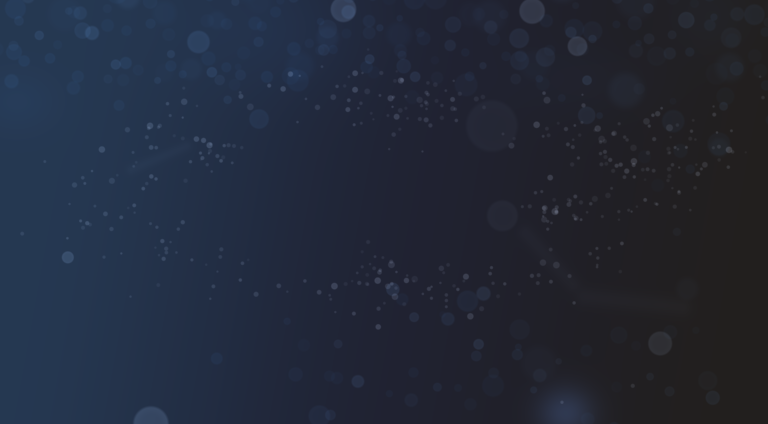
Write a Shadertoy shader that draws this background.

```glsl
const vec3 LEFT_BLUE   = vec3(0.146, 0.218, 0.318);
const vec3 MID_BLUE    = vec3(0.129, 0.164, 0.245);
const vec3 NAVY        = vec3(0.125, 0.135, 0.196);
const vec3 CHARCOAL    = vec3(0.125, 0.122, 0.148);
const vec3 WARM_BLACK  = vec3(0.133, 0.122, 0.118);
const vec3 BOKEH_BLUE  = vec3(0.020, 0.065, 0.115);
const vec3 BOKEH_PALE  = vec3(0.105, 0.125, 0.150);
const vec3 DUST_COLOR  = vec3(0.190, 0.205, 0.230);
const float TILT       = 0.10;   // lean of the background gradient
const float HAZE_GAIN  = 0.30;
const float DUST_GAIN  = 0.85;

vec3 hash3(vec2 cell) {
    vec3 q = fract(cell.xyx * vec3(0.1031, 0.1030, 0.0973));
    q += dot(q, q.yxz + 33.33);
    return fract((q.xxy + q.yzz) * q.zyx);
}

float bump(vec2 p, vec2 center, vec2 size) {
    vec2 d = (p - center) / size;
    return exp(-dot(d, d));
}

// Flat disc with a faint rim; softness is a share of the radius.
float disc(vec2 p, vec2 center, float radius, float softness) {
    float d = length(p - center);
    float edge = max(radius * softness, 1.0 / iResolution.y);
    float fill = 1.0 - smoothstep(radius - edge, radius + edge, d);
    return fill * (0.85 + 0.15 * smoothstep(0.5, 1.0, d / radius));
}

float streak(vec2 p, vec2 a, vec2 b, float width) {
    vec2 ab = b - a;
    float t = clamp(dot(p - a, ab) / dot(ab, ab), 0.0, 1.0);
    float d = length(p - a - ab * t) / width;
    return exp(-d * d);
}

vec3 backdrop(vec2 uv) {
    float t = uv.x + TILT * (0.5 - uv.y);
    vec3 c = mix(LEFT_BLUE, MID_BLUE, smoothstep(0.05, 0.42, t));
    c = mix(c, NAVY, smoothstep(0.30, 0.56, t));
    c = mix(c, CHARCOAL, smoothstep(0.50, 0.82, t));
    return mix(c, WARM_BLACK, smoothstep(0.72, 1.0, t));
}

// Where the large lights gather: a band on top, a looser one below.
float bokehDensity(vec2 p) {
    float top = smoothstep(0.66, 0.88, p.y);
    float low = bump(p, vec2(1.05, 0.15), vec2(0.52, 0.14));
    float side = bump(p, vec2(1.65, 0.60), vec2(0.15, 0.14));
    return max(top, max(0.65 * low, 0.35 * side));
}

// Where the fine specks gather: a loose ring and a few clusters.
float dustDensity(vec2 p) {
    float ring = length((p - vec2(0.88, 0.55)) / vec2(0.62, 0.25)) - 1.0;
    float d = 0.16 * exp(-ring * ring * 30.0);
    d += 0.85 * bump(p, vec2(0.51, 0.635), vec2(0.050, 0.030));
    d += 0.85 * bump(p, vec2(1.32, 0.505), vec2(0.060, 0.035));
    d += 0.65 * bump(p, vec2(0.91, 0.360), vec2(0.050, 0.035));
    d += 0.40 * bump(p, vec2(0.98, 0.760), vec2(0.130, 0.060));
    return d + 0.25 * bump(p, vec2(1.58, 0.660), vec2(0.220, 0.080));
}

// One jittered light per cell; x is the blue part, y the pale part.
vec2 scatter(vec2 p, float cells, float softness, float seed, bool dust) {
    vec2 home = floor(p * cells), light = vec2(0.0);
    for (int j = -1; j <= 1; j++)
    for (int i = -1; i <= 1; i++) {
        vec2 cell = home + vec2(i, j);
        vec3 h = hash3(cell + seed), k = hash3(cell + seed + 71.0);
        vec2 center = (cell + h.xy) / cells;
        float density = dust ? dustDensity(center) : bokehDensity(center);
        float on = step(h.z, density * 0.8);
        float radius = mix(0.13, 0.30, k.x) / cells;
        float glow = on * disc(p, center, radius, softness) * mix(0.25, 0.8, k.y);
        light += glow * vec2(1.0, k.z * k.z * k.z);
    }
    return light;
}

void mainImage(out vec4 fragColor, in vec2 fragCoord) {
    vec2 uv = fragCoord / iResolution.xy;
    vec2 p = fragCoord / iResolution.y;
    vec3 color = backdrop(uv);

    // Blue haze along the top and the left
    float haze = bump(p, vec2(0.66, 0.92), vec2(0.22, 0.14))
               + 0.9 * bump(p, vec2(0.04, 0.76), vec2(0.09, 0.07))
               + 0.7 * bump(p, vec2(1.68, 0.96), vec2(0.10, 0.09))
               + 0.5 * bump(p, vec2(1.38, 0.81), vec2(0.18, 0.08));
    color += BOKEH_BLUE * haze * HAZE_GAIN;

    // Out-of-focus lights, from large to small
    vec2 lights = 0.40 * scatter(p, 7.0, 0.40, 3.0, false)
                + 0.45 * scatter(p, 11.0, 0.12, 19.0, false)
                + 0.50 * scatter(p, 18.0, 0.20, 47.0, false);
    color += BOKEH_BLUE * lights.x + BOKEH_PALE * lights.y;

    // Main lights
    color += vec3(0.06, 0.10, 0.17) * bump(p, vec2(1.335, 0.025), vec2(0.065, 0.06));
    float accents = disc(p, vec2(0.81, 0.978), 0.030, 0.10)
                  + disc(p, vec2(1.255, 0.974), 0.030, 0.10)
                  + disc(p, vec2(1.362, 0.891), 0.023, 0.12)
                  + disc(p, vec2(0.356, 0.0), 0.041, 0.10)
                  + disc(p, vec2(0.16, 0.393), 0.014, 0.15)
                  + 0.7 * disc(p, vec2(1.557, 0.190), 0.028, 0.10)
                  + 0.25 * disc(p, vec2(1.16, 0.703), 0.060, 0.10)
                  + 0.3 * disc(p, vec2(1.185, 0.491), 0.036, 0.12);
    color += BOKEH_PALE * 0.8 * accents;

    // Faint streaks and fine dust
    float trails = streak(p, vec2(1.24, 0.45), vec2(1.35, 0.33), 0.018)
                 + streak(p, vec2(1.38, 0.30), vec2(1.61, 0.275), 0.022)
                 + streak(p, vec2(0.31, 0.60), vec2(0.44, 0.655), 0.012);
    color += BOKEH_PALE * 0.13 * trails;
    float dust = scatter(p, 38.0, 0.30, 83.0, true).x + scatter(p, 64.0, 0.35, 131.0, true).x;
    color += DUST_COLOR * DUST_GAIN * dust;

    fragColor = vec4(clamp(color, 0.0, 1.0), 1.0);
}
```
